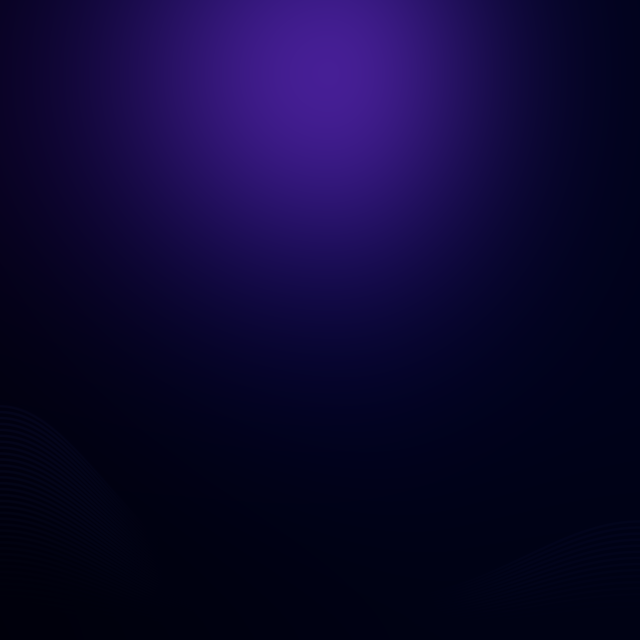
Write a WebGL 2 fragment shader that draws this background.

```glsl
#version 300 es
precision highp float;
// A violet spotlight falling from the top of a near-black navy field.
// The light is a lopsided Gaussian with its own reach per colour channel;
// two faint fans of contour lines rise in the lower corners.

uniform vec2 u_resolution;
out vec4 fragColor;

const vec3 BLACK_NAVY = vec3(0.000, 0.001, 0.043);
const vec3 DEEP_NAVY  = vec3(0.000, 0.008, 0.098);
const vec3 VIOLET     = vec3(0.272, 0.112, 0.482);
const vec3 PLUM_HAZE  = vec3(0.022, 0.000, 0.045);
const vec3 LINE_BLUE  = vec3(0.012, 0.018, 0.042);

// Soft elliptical falloff, 1 at the centre.
float softGlow(vec2 p, vec2 centre, vec2 reach) {
    vec2 d = (p - centre) / reach;
    return exp(-dot(d, d));
}

// Spotlight whose left side reaches further than its right side.
vec3 spotlight(vec2 p, vec2 centre, float leftReach, float rightReach, float downReach) {
    float side = p.x < centre.x ? leftReach : rightReach;
    vec2 reach = vec2(side, downReach);
    return vec3(softGlow(p, centre, reach),
                softGlow(p, centre, reach * 1.02),
                softGlow(p, centre, reach * vec2(1.08, 1.16)));
}

// Scaled copies of one hill profile, drawn as thin lines below its crest.
// x is the distance from the corner side of the canvas.
float contourFan(vec2 p, float crest, float foot, float spread, float count) {
    float bell = exp(-pow(p.x / spread, 2.0));
    float profile = foot + (crest - foot) * bell;
    float level = p.y / profile;
    float phase = level * count;
    float pixel = fwidth(phase);
    float toLine = abs(fract(phase) - 0.5);
    float line = 1.0 - smoothstep(0.08, 0.16 + pixel, toLine);
    float resolved = 1.0 - smoothstep(0.3, 0.8, pixel);
    float body = smoothstep(0.1, 0.8, level) * (1.0 - smoothstep(0.98, 1.01, level));
    float fade = 1.0 - smoothstep(0.6, 1.5, p.x / spread);
    return line * resolved * body * fade;
}

// Dark field: almost black at the lower left, navy towards the right.
vec3 background(vec2 p) {
    float navy = smoothstep(-0.1, 0.75, p.x + 0.25 * p.y);
    float lift = mix(0.78, 1.0, smoothstep(0.0, 0.45, p.y));
    return mix(BLACK_NAVY, DEEP_NAVY * lift, navy);
}

void main() {
    vec2 uv = gl_FragCoord.xy / u_resolution;

    vec3 colour = background(uv);
    colour += PLUM_HAZE * softGlow(uv, vec2(0.0, 0.82), vec2(0.34, 0.36));
    colour += VIOLET * spotlight(uv, vec2(0.515, 0.885), 0.315, 0.25, 0.30);

    // Corner line fans, the right one mirrored.
    float leftFan = contourFan(uv, 0.37, 0.05, 0.24, 40.0);
    float rightFan = contourFan(vec2(1.0 - uv.x, uv.y), 0.19, 0.05, 0.25, 20.0);
    colour += LINE_BLUE * (leftFan + 0.6 * rightFan);

    fragColor = vec4(colour, 1.0);
}
```
